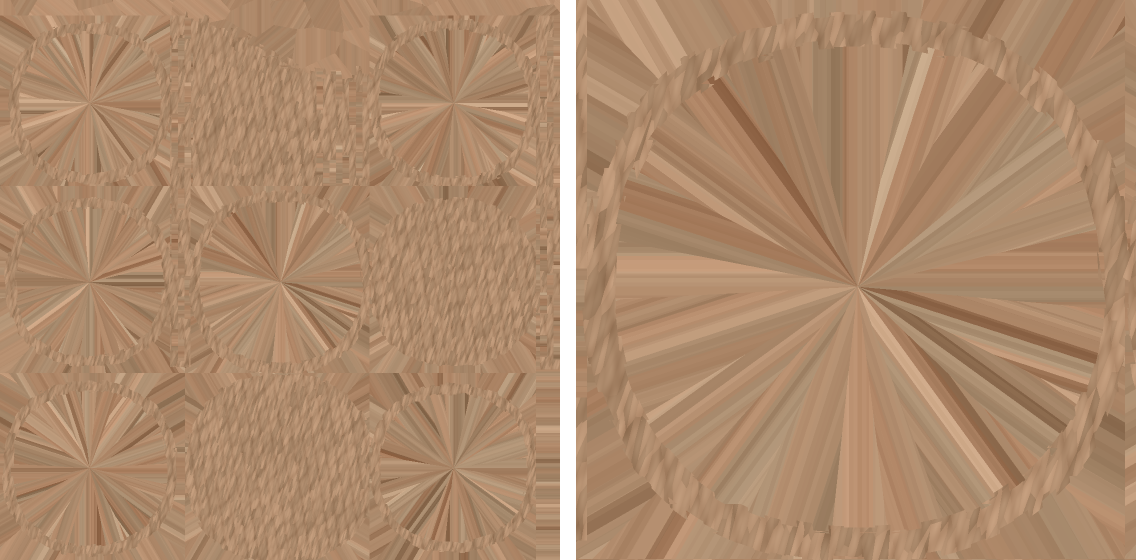
Left, the full canvas; right, a detail of the centre.
Write a Shadertoy shader that draws this pattern.

```glsl
// A three by three sheet of tan rope rounds: most are rope rings filled with
// radial wedges of parallel streaks, some are solid weave, one is a torn patch.
// Wedges use 1D cell streaks; fibres and the loose top scraps use cellular noise.

#define MID_TONE vec3(0.674, 0.534, 0.414)
#define TONE_STEP vec3(0.047, 0.048, 0.046)
#define TINT_STEP vec3(0.022, -0.010, -0.016)
#define CELL vec2(0.330, 0.334)
#define RADIUS 0.150
#define RING_WIDTH 0.018
#define ROPE_PITCH 0.0185
#define STITCH 0.030
#define LEAN 0.15
#define WEDGES 20.0
#define MARGIN_X 0.957
#define TAU 6.2831853

float hash(vec2 p) {
    vec3 q = fract(p.xyx * vec3(0.1031, 0.1030, 0.0973));
    q += dot(q, q.yzx + 33.33);
    return fract((q.x + q.y) * q.z);
}

// Cellular noise: x is the value of the nearest cell, y the distance to it
vec2 cells(vec2 p) {
    vec2 base = floor(p), best = vec2(0.0, 9.0);
    for (int j = -1; j <= 1; j++)
    for (int i = -1; i <= 1; i++) {
        vec2 id = base + vec2(i, j);
        vec2 site = id + vec2(hash(id), hash(id + 71.3));
        float d = distance(p, site);
        if (d < best.y) best = vec2(hash(id + 17.7), d);
    }
    return best;
}

// Flat bands across x: returns tone and tint
vec2 streaks(float x, float seed) {
    float broad = hash(vec2(floor(x * 55.0), seed));
    float mid = hash(vec2(floor(x * 150.0), seed + 3.0));
    float fine = hash(vec2(floor(x * 380.0), seed + 7.0));
    float tone = (broad - 0.5) * 1.5 + (mid - 0.5) * 1.7 + (fine - 0.5) * 1.1;
    tone += 1.6 * step(0.95, mid) - 1.8 * step(mid, 0.06);
    return vec2(tone, hash(vec2(floor(x * 110.0), seed + 11.0)) * 2.0 - 1.0);
}

// Wedges around a centre, each filled with streaks along its own axis
vec2 wedges(vec2 d, float count, float spread, float seed) {
    float a = atan(d.y, d.x);
    float warped = a + 0.07 * sin(3.0 * a + seed) + 0.05 * sin(7.0 * a + seed * 2.0);
    float k = mod(floor(warped / TAU * count + 0.5), count);
    float axis = k * TAU / count;
    float across = dot(d, vec2(-sin(axis), cos(axis)));
    vec2 s = streaks(across * spread + 2.0, seed * 13.0 + k);
    s.x += (hash(vec2(k, seed)) - 0.5) * 0.9;
    return s;
}

// Leaning rope columns with twisted stitches and hair-thin fibres
vec2 rope(vec2 p) {
    float x = (p.x + LEAN * p.y) / ROPE_PITCH;
    float column = floor(x), f = x - column;
    float twist = fract(p.y / STITCH - 0.6 * f + hash(vec2(column, 5.0)));
    vec2 fibre = cells(vec2((p.x - 0.28 * p.y) * 250.0, p.y * 48.0));
    float groove = smoothstep(0.25, 0.5, abs(f - 0.5));
    float gap = smoothstep(0.28, 0.5, abs(twist - 0.5));
    float tone = (fibre.x - 0.5) * 2.3 + (0.45 - fibre.y) * 1.2;
    tone += 0.45 - 0.85 * groove - 0.75 * gap;
    return vec2(tone, (fibre.x - 0.5) * 0.8);
}

// Torn rope strips broken into blocks, with short level dashes between
vec2 frayed(vec2 p) {
    vec2 block = floor(vec2(p.x * 85.0, p.y * 26.0 + 3.0 * hash(vec2(floor(p.x * 85.0), 2.0))));
    return hash(block + 40.0) < 0.6 ? rope(p) : streaks(p.y, block.x) * 0.8;
}

vec2 surface(vec2 p) {
    vec2 id = min(floor(p / CELL), 2.0);
    float middle = float(id.x == 1.0);
    vec2 centre = vec2(0.160, 0.164) + vec2(0.325, 0.326) * id;
    centre += vec2(0.016 * middle, 0.006 * float(id.y == 1.0));
    float radius = RADIUS + 0.013 * middle + 0.006 * (1.0 - id.y) * float(id.x < 2.0);
    float seed = id.x + 3.0 * id.y + 1.0;
    vec2 d = p - centre;
    vec2 e = pow(abs(d), vec2(2.25));
    float dist = pow(e.x + e.y, 1.0 / 2.25);

    // Ragged edge follows the rope columns
    float rag = hash(vec2(floor((p.x + LEAN * p.y) / ROPE_PITCH * 2.0), floor(p.y * 60.0)));
    bool torn = id == vec2(1.0, 2.0);
    bool solid = id == vec2(1.0, 0.0) || id == vec2(2.0, 1.0);
    float edge = dist - radius + 0.006 * (rag - 0.5);

    // Loose flat scraps along the top
    float slope = mix(0.970, 0.870, smoothstep(0.33, 0.58, p.x));
    float top = torn ? slope + 0.025 * (rag - 0.5) : 0.972;
    if (p.y > top) {
        vec2 scrap = cells(p * vec2(13.0, 18.0) + 4.0);
        vec2 grain = streaks(p.x + p.y * floor(scrap.x * 5.0 - 2.0) * 0.6 + 3.0, scrap.x * 90.0);
        return vec2((scrap.x - 0.45) * 2.2, scrap.x - 0.3) + grain * 0.3;
    }
    // Right margin and the seams beside the rounds
    if (p.x > MARGIN_X) return p.y > 0.34 ? frayed(p) : streaks(p.y, 91.0) * 0.8;
    if (torn) return abs(p.x - 0.61) < 0.045 || p.x < 0.345 ? frayed(p) : rope(p);
    if (edge > 0.0) {
        bool seam = abs(p.x - 0.322) < 0.018 && p.y > 0.345;
        return seam ? frayed(p) : wedges(d, 12.0, 0.7, seed + 20.0) * 0.75;
    }
    if (solid || edge > -RING_WIDTH) return rope(p);
    return wedges(d, WEDGES, 1.0, seed);
}

void mainImage(out vec4 fragColor, in vec2 fragCoord) {
    // Four samples per pixel smooth every edge
    vec3 sum = vec3(0.0);
    for (int i = 0; i < 4; i++) {
        vec2 offset = vec2(i % 2, i / 2) * 0.5 - 0.25;
        vec2 s = surface((fragCoord + offset) / iResolution.xy);
        sum += MID_TONE + TONE_STEP * clamp(s.x, -3.2, 3.0) + TINT_STEP * s.y;
    }
    fragColor = vec4(sum * 0.25, 1.0);
}
```
